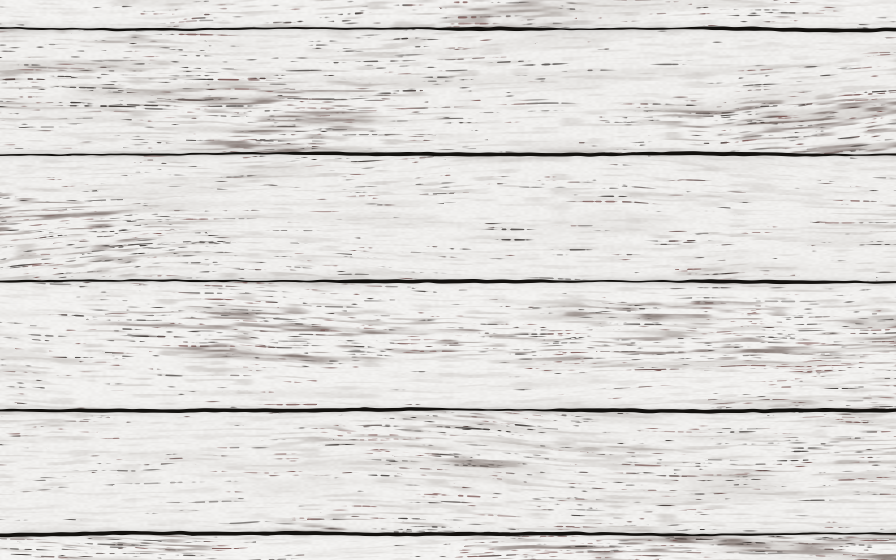
Write a WebGL 1 fragment shader that draws this texture.

```glsl
precision highp float;
// Whitewashed wooden planks laid across the canvas, split by thin dark gaps.
// Stretched value noise gives the pale grain; rows of hashed, ragged dashes
// give the cracks in the paint, gathered into worn patches on every plank.
uniform vec2 u_resolution;

float hash(vec2 p) {
  vec3 a = fract(p.xyx * 0.1031);
  a += dot(a, a.yzx + 33.33);
  return fract((a.x + a.y) * a.z);
}

float noise(vec2 p) {
  vec2 i = floor(p), f = fract(p);
  f = f * f * (3.0 - 2.0 * f);
  return mix(mix(hash(i), hash(i + vec2(1.0, 0.0)), f.x),
             mix(hash(i + vec2(0.0, 1.0)), hash(i + 1.0), f.x), f.y);
}

// Coverage of a line of the given half width, smoothed over one pixel
float lineCover(float dist, float halfWidth, float px) {
  float w = max(halfWidth, 0.0);
  return clamp((w - abs(dist)) / px + 0.5, 0.0, 1.0) * min(1.0, 2.0 * w / px);
}

// Tapered cracks, one per cell; "keep" is the share of cells that hold one
float cracks(vec2 q, vec2 cell, float halfWidth, float keep, float seed, float px) {
  vec2 g = q / cell;
  g.x += 7.0 * hash(vec2(floor(g.y), seed));
  vec2 id = floor(g) + seed * 57.0;
  float along = abs(fract(g.x) - 0.5) / mix(0.15, 0.49, hash(id + 3.1));
  float across = fract(g.y) - 0.5 - 0.4 * (hash(id + 7.7) - 0.5);
  float ragged = smoothstep(0.12, 0.6, noise(vec2(q.x * 130.0, id.y)));
  float w = halfWidth * (1.0 - along * along) * ragged;
  float depth = mix(0.4, 1.0, hash(id + 5.3));
  return lineCover(across * cell.y, w, px) * depth * step(hash(id), keep);
}

void main() {
  vec2 p = gl_FragCoord.xy / u_resolution.y;
  float px = 1.0 / u_resolution.y;

  // Nearest gap, slightly uneven in spacing and wavering along its length
  float gap = floor((p.y - 0.046) / 0.225 + 0.5);
  float gapY = 0.046 + 0.225 * gap + 0.01 * (hash(vec2(gap, 4.0)) - 0.5);
  gapY += 0.004 * (noise(vec2(p.x * 4.0, gap * 9.0)) - 0.5);
  gapY += 0.0015 * (noise(vec2(p.x * 38.0, gap * 5.0)) - 0.5);
  float d = p.y - gapY;
  float plank = gap + step(0.0, d);

  // Grain space: shifted for each plank, gently bent, with a fine tremble
  vec2 q = p + vec2(2.3, 3.7) * (plank + 2.0);
  q.y += 0.05 * (noise(q * vec2(1.6, 4.0)) - 0.5);
  q.y += 0.004 * (noise(q * vec2(13.0, 25.0)) - 0.5);

  // Pale paint with broad clouds, streaks and speckle
  float cloud = noise(q * vec2(2.5, 9.0));
  float streak = noise(q * vec2(5.0, 75.0));
  float fiber = noise(q * vec2(22.0, 260.0));
  float speckle = noise(q * vec2(150.0, 330.0));
  float wear = smoothstep(0.3, 0.85, 0.65 * cloud + 0.35 * noise(q * vec2(4.0, 26.0)));
  vec3 color = vec3(0.968, 0.966, 0.96);
  color -= vec3(0.03, 0.032, 0.033) * (speckle + 0.5 * hash(vec2(plank, 8.0)));
  color -= vec3(0.115, 0.125, 0.13) * smoothstep(0.5, 0.95, fiber) * (0.4 + wear);
  color -= vec3(0.07, 0.076, 0.08) * smoothstep(0.5, 0.9, streak) * (0.4 + wear);
  float scuff = smoothstep(0.55, 0.95, wear) * smoothstep(0.45, 0.8, fiber * 0.6 + streak * 0.4);
  color -= vec3(0.16, 0.18, 0.18) * scuff;

  // Cracks from short and fine to long and bold
  float crack = 0.0;
  for (int i = 0; i < 4; i++) {
    float k = float(i);
    vec2 cell = vec2(0.045 + 0.05 * k, 0.006 + 0.0035 * k);
    float keep = (0.06 + 0.42 * wear) * (1.0 - 0.15 * k);
    crack = max(crack, cracks(q, cell, 0.0009 + 0.00018 * k, keep, k + 1.0, px));
  }
  float rust = smoothstep(0.45, 0.8, noise(q * vec2(14.0, 90.0) + 40.0));
  vec3 crackColor = mix(vec3(0.19, 0.17, 0.16), vec3(0.45, 0.29, 0.28), rust);
  color = mix(color, crackColor, 0.88 * crack);

  // Shaded plank edges and the dark gap, pinched in places
  color *= 1.0 - 0.16 * exp(-abs(d) / 0.0045);
  float open = smoothstep(0.35, 0.85, noise(vec2(p.x * 4.5, gap * 13.0 + 2.0)));
  float chip = noise(vec2(p.x * 55.0, gap * 7.0 + step(0.0, d)));
  float gapWidth = 0.0014 + 0.0018 * open + 0.0011 * (chip - 0.4);
  color = mix(color, vec3(0.075, 0.065, 0.055), lineCover(d, gapWidth, px));

  gl_FragColor = vec4(clamp(color, 0.0, 1.0), 1.0);
}
```
